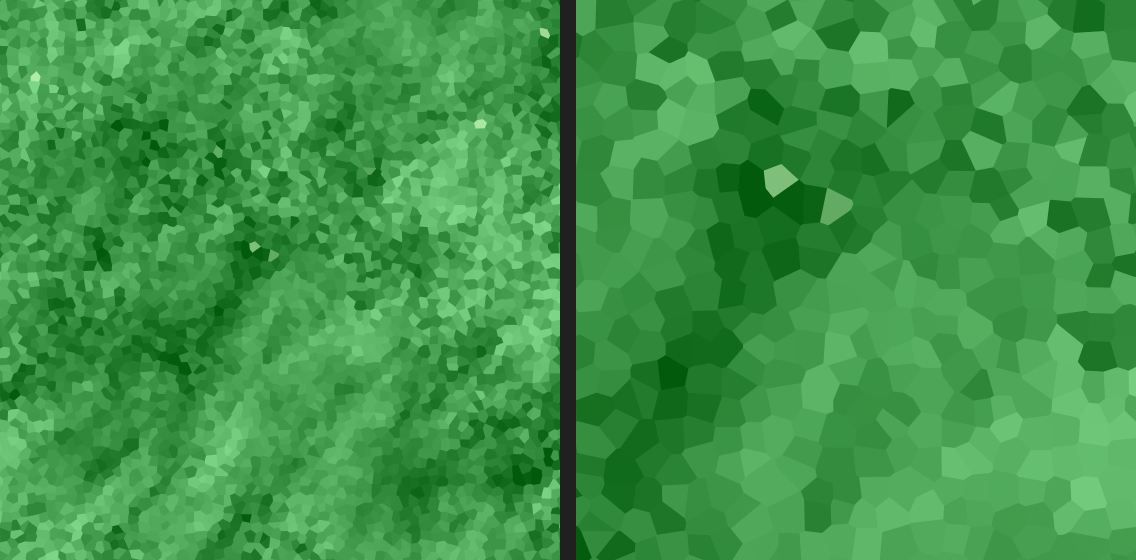
Left: the whole. Right: its middle third, enlarged.
Give the GLSL for this texture, as a Shadertoy shader.

```glsl
// Draws a mosaic of small flat green cells, shaded by diagonal grassy streaks.

const float CELLS = 60.0;          // cells across the canvas
const float JITTER = 0.86;         // how far sites stray inside their square
const float STREAK_ANGLE = 0.86;   // radians, rising to the right
const vec3 MID_GREEN = vec3(0.248, 0.598, 0.288);
const vec3 PALE_GREEN = vec3(0.74, 0.94, 0.70);

float hash(vec2 p, float seed) {
    vec3 q = fract(vec3(p.xyx + seed * 7.31) * vec3(0.1031, 0.1030, 0.0973));
    q += dot(q, q.yzx + 33.33);
    return fract((q.x + q.y) * q.z);
}

// Smooth value noise centred on zero, from -0.5 to 0.5
float noise(vec2 p, float seed) {
    vec2 i = floor(p);
    vec2 f = fract(p);
    f = f * f * (3.0 - 2.0 * f);
    float low = mix(hash(i, seed), hash(i + vec2(1, 0), seed), f.x);
    float high = mix(hash(i + vec2(0, 1), seed), hash(i + vec2(1, 1), seed), f.x);
    return mix(low, high, f.y) - 0.5;
}

vec2 rotate(vec2 p, float angle) {
    float c = cos(angle), s = sin(angle);
    return vec2(c * p.x + s * p.y, c * p.y - s * p.x);
}

vec2 cellSite(vec2 cell) {
    vec2 random = vec2(hash(cell, 1.0), hash(cell, 2.0));
    return cell + 0.5 + JITTER * (random - 0.5);
}

// Streaked lightness offset at a canvas position
float streaks(vec2 p) {
    vec2 q = rotate(p, STREAK_ANGLE) + 10.0;
    q.y += 0.04 * noise(p * 5.0 + 20.0, 3.0);
    float broad = noise(q * vec2(3.0, 6.5), 4.0);
    float medium = noise(q * vec2(7.0, 18.0), 5.0);
    float fine = noise(q * vec2(17.0, 42.0), 6.0);
    return 0.17 * broad + 0.23 * medium + 0.20 * fine;
}

// One flat colour per cell
vec3 cellColor(vec2 cell) {
    vec2 p = cellSite(cell) / CELLS;
    float roughness = smoothstep(-0.3, 0.3, noise(p * 6.0 + 30.0, 7.0));
    float grain = (hash(cell, 8.0) - 0.5) * mix(0.09, 0.29, roughness);
    float shade = clamp(streaks(p) + grain, -0.24, 0.24);
    float pale = step(0.9978, hash(cell, 9.0)) * mix(0.3, 0.95, hash(cell, 10.0));
    return mix(MID_GREEN + shade, PALE_GREEN, pale);
}

void mainImage(out vec4 fragColor, in vec2 fragCoord) {
    float pixel = CELLS / iResolution.y;
    vec2 p = fragCoord * pixel;
    vec2 home = floor(p);

    // Two nearest sites
    vec2 nearCell = home, nextCell = home;
    float nearDist = 100.0, nextDist = 100.0;
    for (int y = -2; y <= 2; y++) {
        for (int x = -2; x <= 2; x++) {
            vec2 cell = home + vec2(x, y);
            vec2 d = cellSite(cell) - p;
            float dist = dot(d, d);
            if (dist < nearDist) {
                nextDist = nearDist;
                nextCell = nearCell;
                nearDist = dist;
                nearCell = cell;
            } else if (dist < nextDist) {
                nextDist = dist;
                nextCell = cell;
            }
        }
    }

    // Distance to the shared edge, used to smooth it
    float gap = length(cellSite(nextCell) - cellSite(nearCell));
    float edge = (nextDist - nearDist) / (2.0 * max(gap, 0.001));
    float coverage = clamp(0.5 + edge / pixel, 0.5, 1.0);

    vec3 color = mix(cellColor(nextCell), cellColor(nearCell), coverage);
    fragColor = vec4(color, 1.0);
}
```
